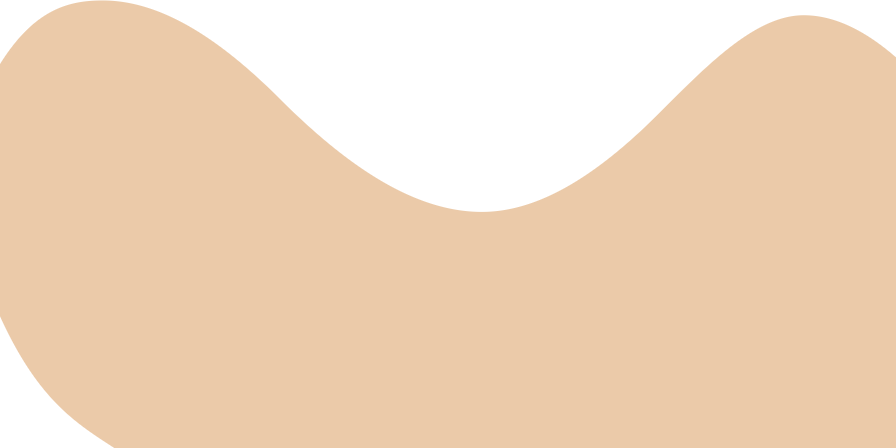
Reproduce this background procedurally as a Shadertoy shader.

```glsl
// A flat sand-coloured wave with two crests on white, rounded off at the lower left.

#define SAND vec3(0.920, 0.793, 0.663)
#define PAPER vec3(1.0)
#define CANVAS vec2(2.0, 1.0)
#define KNOTS 7

// Each knot holds x, height and slope, in units of the canvas height.
const vec3 crest[KNOTS] = vec3[KNOTS](
    vec3(0.0, 0.857, 1.6),
    vec3(0.229, 0.999, 0.0),
    vec3(0.625, 0.779, -1.0),
    vec3(1.0755, 0.527, 0.0),
    vec3(1.471, 0.747, 1.0),
    vec3(1.794, 0.966, 0.0),
    vec3(2.0, 0.872, -0.87));

const vec3 cornerStart = vec3(0.0, 0.294, -2.2);
const vec3 cornerEnd = vec3(0.255, 0.0, -0.65);

// Cubic Hermite height between two knots, continued straight past the second.
float hermite(vec3 a, vec3 b, float x) {
    float span = b.x - a.x;
    float t = clamp((x - a.x) / span, 0.0, 1.0);
    float s = 1.0 - t;
    float height = mix(a.y, b.y, t * t * (3.0 - 2.0 * t));
    float bend = span * t * s * (a.z * s - b.z * t);
    return height + bend + b.z * max(x - b.x, 0.0);
}

float crestHeight(float x) {
    float height = crest[0].y;
    for (int i = 0; i < KNOTS - 1; i++) {
        if (x >= crest[i].x) height = hermite(crest[i], crest[i + 1], x);
    }
    return height;
}

// Coverage of the positive side, smoothed over one pixel.
float cover(float field) {
    float pixel = length(vec2(dFdx(field), dFdy(field)));
    return clamp(field / max(pixel, 1e-5) + 0.5, 0.0, 1.0);
}

void mainImage(out vec4 fragColor, in vec2 fragCoord) {
    vec2 p = fragCoord / iResolution.xy * CANVAS;

    // The wave lies below the crest line and above the corner curve.
    float belowCrest = cover(crestHeight(p.x) - p.y);
    float aboveCorner = cover(p.y - hermite(cornerStart, cornerEnd, p.x));

    fragColor = vec4(mix(PAPER, SAND, belowCrest * aboveCorner), 1.0);
}
```
